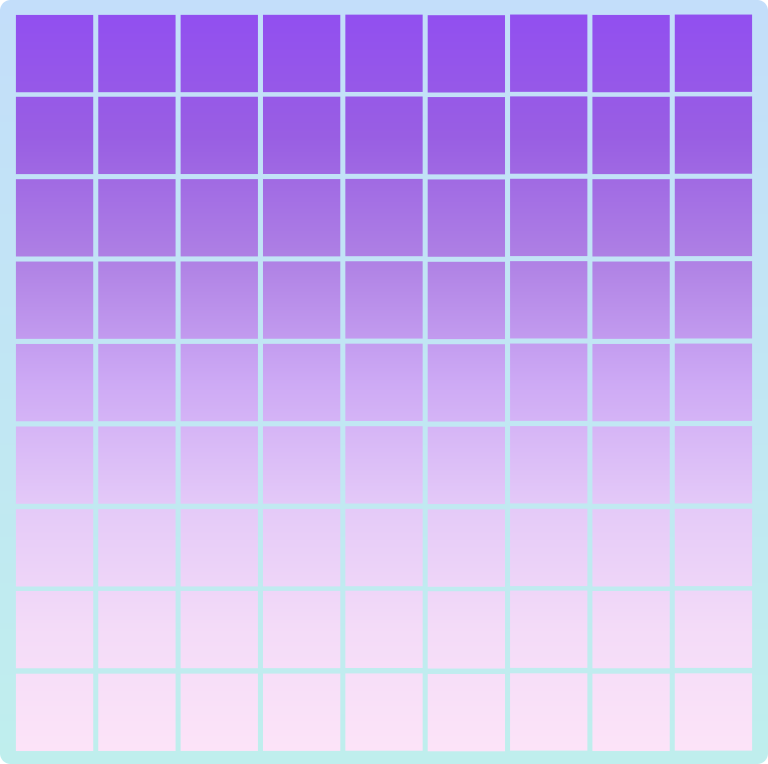
Give the GLSL for this pattern, as a Shadertoy shader.

```glsl
float hash(float n) {
    n = fract(n * 0.1031);
    n *= n + 33.33;
    return fract(n * (n + n));
}

float roundedBox(vec2 p, vec2 halfSize, float radius) {
    vec2 q = abs(p) - halfSize + radius;
    return length(max(q, 0.0)) + min(max(q.x, q.y), 0.0) - radius;
}

// Violet to pale pink, t running from top to bottom
vec3 tileGradient(float t) {
    vec3 stops[7] = vec3[7](
        vec3(0.57, 0.31, 0.94), vec3(0.60, 0.37, 0.89),
        vec3(0.685, 0.505, 0.895), vec3(0.805, 0.665, 0.96),
        vec3(0.895, 0.79, 0.973), vec3(0.955, 0.86, 0.972),
        vec3(0.988, 0.892, 0.972));
    float s = clamp(t, 0.0, 1.0) * 6.0;
    int i = min(int(s), 5);
    return mix(stops[i], stops[i + 1], s - float(i));
}

void mainImage(out vec4 fragColor, in vec2 fragCoord) {
    float pixel = 1.0 / iResolution.y;
    vec2 p = (fragCoord - 0.5 * iResolution.xy) * pixel;

    // Nine by nine tiles around the centre
    vec2 grid = p + vec2(0.0, 0.001);
    vec2 cell = clamp(round(grid / 0.1078), -4.0, 4.0);
    vec2 local = grid - cell * 0.1078;

    // Slight vertical misalignment of columns and rows
    local.y += (hash(cell.x + 17.0) - 0.5) * 0.0012;
    local.y += (hash(cell.y + 41.0) - 0.5) * 0.0008;

    vec2 cover = clamp(0.5 - (abs(local) - 0.0506) / pixel, 0.0, 1.0);
    float tile = cover.x * cover.y;

    // Pale blue frame fading to mint at the bottom
    vec3 color = mix(vec3(0.75, 0.935, 0.93), vec3(0.765, 0.87, 0.98), p.y + 0.5);
    color = mix(color, tileGradient(0.5 - grid.y / 0.9636), tile);

    // Rounded outer corners on white
    float edge = roundedBox(p, 0.5 * iResolution.xy * pixel, 0.014);
    color = mix(color, vec3(1.0), clamp(0.5 + edge / pixel, 0.0, 1.0));

    fragColor = vec4(color, 1.0);
}
```
